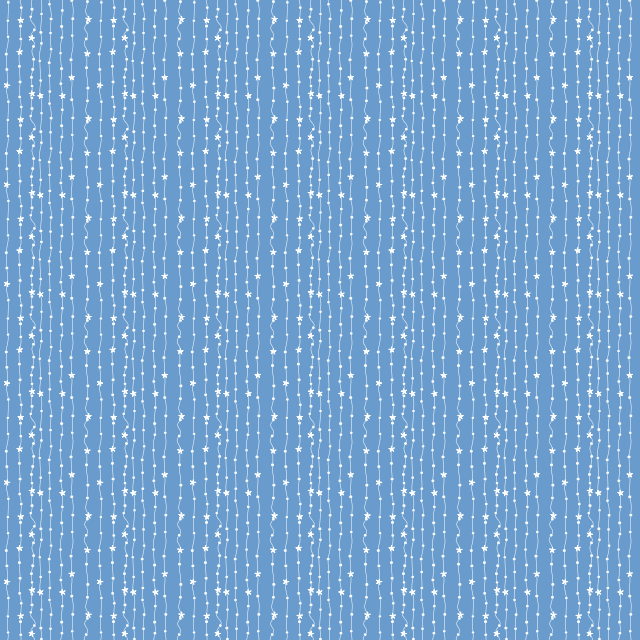
Reproduce this pattern procedurally as a three.js fragment shader.

```glsl
// Thin white strings hung with beads and small puffy stars on sky blue.
// Eight swaying strings form one tile, wrapped both ways about 6.9 x 6.4 times;
// each string is a sum of sines, and its beads are spaced evenly with jitter.
varying vec2 vUv;

const float TAU = 6.28318;
const vec2 TILE = vec2(167.4, 178.7); // one unit is 1/1152 of the canvas

float hash(vec2 p) {
  return fract(sin(dot(p, vec2(12.99, 78.23))) * 4375.85);
}

// Shortest signed offset inside a repeating period
float wrap(float d, float period) {
  return mod(d + 0.5 * period, period) - 0.5 * period;
}

// Sideways sway of a string at height y, with an extra curl near its top
float sway(float y, float id, float curl) {
  float v = y / TILE.y * TAU;
  float phase = TAU * hash(vec2(id, 3.0));
  float curlZone = pow(0.5 + 0.5 * cos(v - 1.16), 2.0);
  return 1.3 * sin(v + phase) + 1.0 * sin(3.0 * v + 2.0 * phase)
       + 0.4 * sin(5.0 * v + 4.0 * phase) + curl * curlZone * sin(6.0 * v);
}

// Coverage of a shape whose signed distance is d
float fill(float d, float px) {
  return clamp(0.5 - d / px, 0.0, 1.0);
}

// Coverage of a line that may be thinner than one pixel
float stroke(float d, float halfWidth, float px) {
  return fill(d - halfWidth, px) - fill(d + halfWidth, px);
}

// Rounded five-pointed star
float star(vec2 q, float tilt) {
  float angle = atan(q.x, -q.y) + tilt;
  return length(q) - 4.5 - 1.6 * cos(5.0 * angle);
}

void main() {
  vec2 p = vec2(vUv.x, 1.0 - vUv.y) * 1152.0 - 384.0; // y runs down
  float px = 1152.0 * fwidth(vUv.y);

  // Each string: x, first star y, second star y (negative: no stars), bead count
  vec4 strings[8];
  strings[0] = vec4(107.0, 70.0, 8.0, 6.0);
  strings[1] = vec4(131.5, 127.0, 127.0, 6.0);
  strings[2] = vec4(154.5, 67.0, 10.0, 7.0);
  strings[3] = vec4(176.5, 42.0, 142.0, 10.0);
  strings[4] = vec4(191.5, 146.0, 146.0, 6.0);
  strings[5] = vec4(208.5, 62.0, -1.0, 7.0);
  strings[6] = vec4(229.0, 146.0, 146.0, 7.0);
  strings[7] = vec4(248.0, 113.0, 113.0, 5.0);

  float ink = 0.0;
  for (int i = 0; i < 8; i++) {
    vec4 s = strings[i];
    float id = float(i);
    float curl = i == 0 ? 3.5 : (i == 3 ? -3.5 : 0.0);
    float x = wrap(p.x - s.x, TILE.x);

    // String, with its distance corrected for slope
    float bend = sway(p.y, id, curl);
    float slope = sway(p.y + 1.0, id, curl) - bend;
    ink = max(ink, stroke((x - bend) / length(vec2(1.0, slope)), 0.48, px));

    // Beads, counted on from the first star
    for (int j = 0; j < 10; j++) {
      float n = float(j);
      if (n >= s.w) break;
      vec2 seed = vec2(id + 1.0, n + 5.0);
      float jitter = j == 0 ? 0.0 : 0.35 * (hash(seed) - 0.5);
      float y = s.y + (n + jitter) * TILE.y / s.w;
      vec2 q = vec2(x - sway(y, id, curl), wrap(p.y - y, TILE.y));
      float radius = 2.2 + 0.6 * hash(seed + 9.0);
      ink = max(ink, fill(length(q) - radius, px));
    }

    // Stars, each tilted a little
    for (int k = 0; k < 2; k++) {
      float y = k == 0 ? s.y : s.z;
      vec2 q = vec2(x - sway(y, id, curl), wrap(p.y - y, TILE.y));
      float tilt = 0.6 * (hash(vec2(id, y)) - 0.5);
      if (s.z > 0.0) ink = max(ink, fill(star(q, tilt), px));
    }
  }

  vec3 sky = vec3(0.41, 0.61, 0.80);
  vec3 white = vec3(0.985, 0.99, 0.99);
  gl_FragColor = vec4(mix(sky, white, ink), 1.0);
}
```
